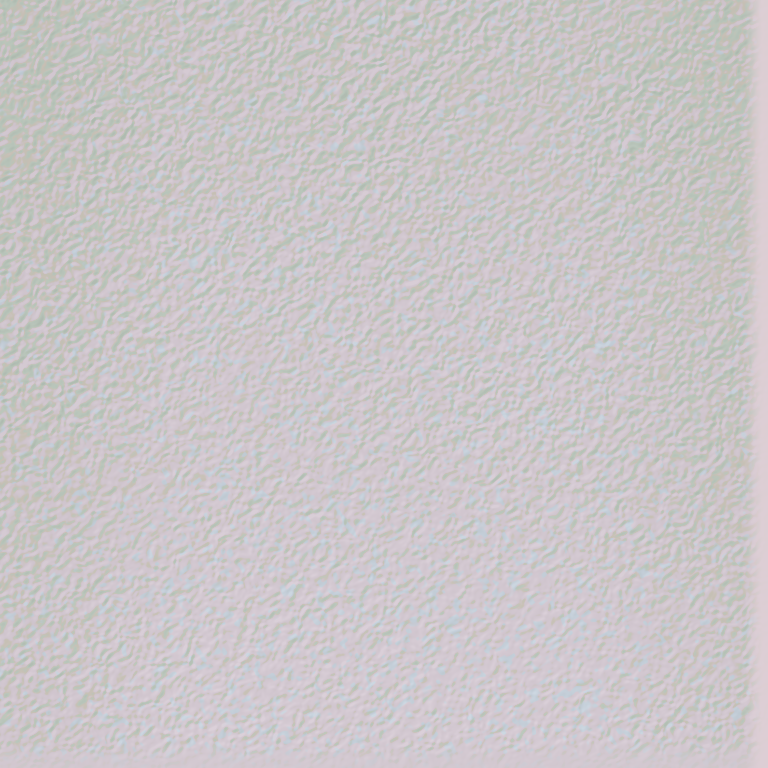
Give the GLSL for this texture, as a Shadertoy shader.

```glsl
// Pale lilac embossed paper with fine diagonal grain and soft light borders.

float hash(vec2 cell) {
    vec3 q = fract(vec3(cell.xyx) * 0.1031);
    q += dot(q, q.yzx + 33.33);
    return fract((q.x + q.y) * q.z);
}

float noise(vec2 p) {
    vec2 cell = floor(p), f = fract(p);
    f = f * f * f * (f * (f * 6.0 - 15.0) + 10.0);
    return mix(mix(hash(cell), hash(cell + vec2(1, 0)), f.x),
               mix(hash(cell + vec2(0, 1)), hash(cell + vec2(1, 1)), f.x), f.y);
}

// Turned coordinates: x runs along the rising grain, y across it.
vec2 turn(vec2 p, float angle) {
    float c = cos(angle), s = sin(angle);
    return vec2(c * p.x + s * p.y, c * p.y - s * p.x);
}

vec2 warped(vec2 uv) {
    vec2 bend = vec2(noise(uv * 55.0), noise(uv * 55.0 + 57.0)) - 0.5;
    return uv + bend * 0.006;
}

float paperHeight(vec2 uv) {
    vec2 p = warped(uv);
    return 0.52 * noise(turn(p, 0.9) * vec2(122, 162) + 300.0)
         + 0.48 * noise(turn(p, 0.5) * vec2(155, 190) + 531.0)
         + 0.26 * noise(turn(p, 0.78) * vec2(48, 98) + 283.0);
}

void mainImage(out vec4 fragColor, in vec2 fragCoord) {
    vec2 uv = fragCoord / iResolution.xy;

    // Relief lit from the upper left, rougher in patches and toward the top
    float relief = paperHeight(uv) - paperHeight(uv + vec2(-0.0022, 0.0024));
    float roughness = mix(0.7, 1.3, noise(uv * 6.0 + 19.0)) * mix(0.85, 1.1, uv.y);
    relief *= 3.2 * roughness;

    // Broad shade: greyer near the top and sides, clearer at the lower middle
    float sides = smoothstep(0.22, 0.5, abs(uv.x - 0.5));
    float broad = 0.28 * sides + 0.24 * smoothstep(0.5, 1.0, uv.y)
                - 0.18 * smoothstep(0.5, 0.0, uv.y) - 0.1;
    float shade = broad - relief;

    // Lilac ground with beige slopes, green hollows and pale blue flecks
    vec3 lilac = vec3(0.81, 0.768, 0.802);
    vec3 beige = vec3(0.793, 0.768, 0.725);
    vec3 green = vec3(0.75, 0.797, 0.755);
    vec3 blue = vec3(0.745, 0.80, 0.84);
    float hue = noise(turn(uv, 0.65) * vec2(95, 120) + 811.0) - 0.5;
    vec3 color = mix(lilac, beige, smoothstep(-0.06, 0.34, shade));
    color = mix(color, green, smoothstep(0.27, 0.65, shade + 0.4 * hue));
    float fleck = noise(turn(warped(uv), 0.6) * vec2(150, 180) + 711.0) - 0.2 * broad;
    color = mix(color, blue, 0.85 * smoothstep(0.68, 0.9, fleck)
                             * (1.0 - smoothstep(0.2, 0.7, shade)));
    color += 0.036 * clamp(relief, -1.5, 0.9) - 0.055 * broad;

    // Smooth bright strips along the right and bottom borders
    float rightStrip = smoothstep(0.966, 0.994, uv.x);
    float bottomStrip = 1.0 - smoothstep(0.008, 0.045, uv.y + 0.012 * noise(uv * 18.0));
    color = mix(color, vec3(0.825, 0.785, 0.815), 0.75 * bottomStrip);
    color = mix(color, vec3(0.87, 0.81, 0.835), 0.95 * rightStrip);

    fragColor = vec4(color, 1.0);
}
```
